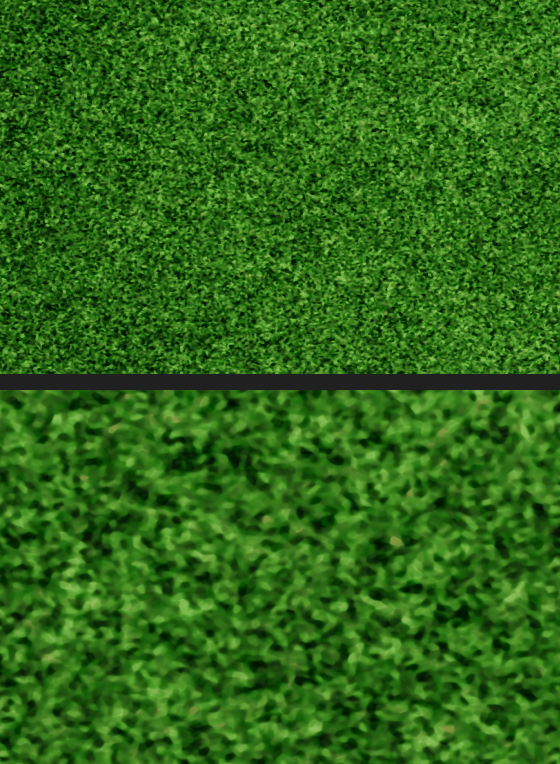
Top: the whole. Bottom: its middle third, enlarged.
A WebGL 2 fragment shader for this texture:

```glsl
#version 300 es
precision highp float;
precision highp int;
// Dense mown lawn seen from above: short blade tips in random directions.
// Three scales of scattered, variance-normalised kernels give one tone value,
// which a colour ramp turns into greens; a second value tints single blades.

uniform vec2 u_resolution;
out vec4 fragColor;

// Cells per canvas height for each scale
const vec2 BLADE_CELLS = vec2(168.0, 202.0);
const vec2 TUFT_CELLS = vec2(42.0, 50.0);
const vec2 PATCH_CELLS = vec2(4.5, 5.5);

// Kernel length and width, in cells
const vec2 BLADE_SHAPE = vec2(0.64, 0.36);
const vec2 TUFT_SHAPE = vec2(0.80, 0.55);
const vec2 PATCH_SHAPE = vec2(0.85, 0.65);

// Share of each scale in the tone; squares sum to just under one
const float BLADE_WEIGHT = 0.93;
const float TUFT_WEIGHT = 0.17;
const float PATCH_WEIGHT = 0.18;
const vec2 LIGHT_SLOPE = vec2(0.46, -0.12);
const float TONE_LIFT = 0.07;

// Colour variation of single blades
const vec3 TINT = vec3(0.022, 0.004, 0.014);
const vec3 STRAW = vec3(0.58, 0.58, 0.27);
const float STRAW_START = 2.0;
const float STRAW_FULL = 2.8;
const float STRAW_AMOUNT = 0.6;

const float PI = 3.14159;

// Ramp from deep shade to lit tips, placed by tone in standard deviations
const int STOPS = 8;
const float TONE[STOPS] = float[](-3.0, -2.17, -1.40, -0.77, -0.14, 0.57, 1.44, 2.7);
const vec3 GREEN[STOPS] = vec3[](
    vec3(0.00, 0.05, 0.00), vec3(0.01, 0.12, 0.01),
    vec3(0.05, 0.22, 0.02), vec3(0.10, 0.31, 0.04),
    vec3(0.15, 0.40, 0.07), vec3(0.23, 0.49, 0.11),
    vec3(0.34, 0.61, 0.18), vec3(0.52, 0.74, 0.33));

// Integer hash: three uniform values from a cell and a seed
vec3 hash3(ivec2 cell, int seed) {
    uvec3 v = uvec3(ivec3(cell, seed)) * 1664525u + 1013904223u;
    v.x += v.y * v.z; v.y += v.z * v.x; v.z += v.x * v.y;
    v ^= v >> 16u;
    v.x += v.y * v.z; v.y += v.z * v.x; v.z += v.x * v.y;
    return vec3(v >> 8u) / 16777216.0;
}

// Scattered oblong kernels; returns tone and hue, each of unit variance
vec2 scatter(vec2 p, vec2 shape, int seed) {
    ivec2 base = ivec2(floor(p));
    vec2 total = vec2(0.0);
    float power = 1e-8;
    for (int y = -2; y <= 2; y++) {
        for (int x = -2; x <= 2; x++) {
            ivec2 cell = base + ivec2(x, y);
            vec3 place = hash3(cell, seed);
            vec3 shade = hash3(cell, seed + 1);
            vec2 offset = p - vec2(cell) - place.xy;
            float angle = place.z * PI;
            vec2 along = vec2(cos(angle), sin(angle));
            vec2 local = vec2(dot(offset, along),
                              dot(offset, vec2(-along.y, along.x))) / shape;
            float weight = exp(-0.5 * dot(local, local));
            float tone = 2.0 * (shade.x + shade.y + shade.z - 1.5);
            float hue = 1.414 * (shade.x + shade.y - 2.0 * shade.z);
            total += weight * vec2(tone, hue);
            power += weight * weight;
        }
    }
    return total * inversesqrt(power);
}

vec3 greenRamp(float tone) {
    vec3 color = GREEN[0];
    for (int i = 1; i < STOPS; i++) {
        float t = clamp((tone - TONE[i - 1]) / (TONE[i] - TONE[i - 1]), 0.0, 1.0);
        color = mix(color, GREEN[i], t);
    }
    return color;
}

void main() {
    vec2 p = gl_FragCoord.xy / u_resolution.y;
    vec2 uv = gl_FragCoord.xy / u_resolution;

    vec2 blade = scatter(p * BLADE_CELLS, BLADE_SHAPE, 11);
    float tuft = scatter(p * TUFT_CELLS, TUFT_SHAPE, 23).x;
    float patchTone = scatter(p * PATCH_CELLS, PATCH_SHAPE, 37).x;

    // Uneven growth and a slow change of light across the lawn
    float tone = BLADE_WEIGHT * blade.x + TUFT_WEIGHT * tuft
               + PATCH_WEIGHT * patchTone + dot(uv - 0.5, LIGHT_SLOPE) + TONE_LIFT;

    // Blade colour, with a few dry tips
    vec3 color = greenRamp(tone) + TINT * blade.y;
    float dry = smoothstep(STRAW_START, STRAW_FULL, blade.y) * smoothstep(0.0, 1.0, tone);
    color = mix(color, STRAW, STRAW_AMOUNT * dry);

    fragColor = vec4(clamp(color, 0.0, 1.0), 1.0);
}
```
